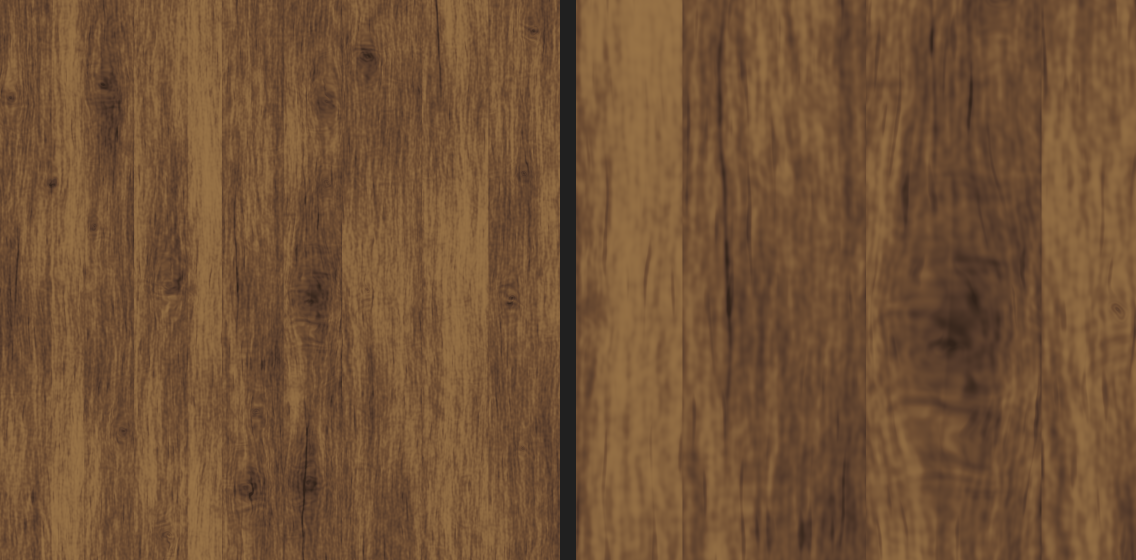
Left, the full canvas; right, a detail of the centre.
Reproduce this texture procedurally as a WebGL 1 fragment shader.

```glsl
precision highp float;

// Rustic brown timber: upright planks of uneven width, each with its own tone.
// Stretched gradient noise gives streaks, pores and arched growth lines, which
// bend around scattered knots; thin cracks and soft stains finish the surface.

uniform vec2 u_resolution;

const float PLANKS = 7.9;      // average planks across the canvas
const float KNOT_CELL = 0.25;  // height of the cell holding at most one knot
const vec3 DARK = vec3(0.325, 0.225, 0.165);
const vec3 MIDDLE = vec3(0.440, 0.308, 0.199);
const vec3 LIGHT = vec3(0.567, 0.424, 0.262);

float hash(vec2 p) {
  vec3 q = fract(vec3(p.xyx) * 0.1031);
  q += dot(q, q.yzx + 33.33);
  return fract((q.x + q.y) * q.z);
}

float cornerSlope(vec2 cell, vec2 offset) {
  float angle = 6.2832 * hash(cell);
  return dot(vec2(cos(angle), sin(angle)), offset);
}

// Gradient noise, roughly -0.7 to 0.7
float noise(vec2 p) {
  vec2 i = floor(p), f = fract(p), e = vec2(1.0, 0.0);
  vec2 s = f * f * f * (f * (f * 6.0 - 15.0) + 10.0);
  return mix(mix(cornerSlope(i, f), cornerSlope(i + e, f - e), s.x),
             mix(cornerSlope(i + e.yx, f - e.yx), cornerSlope(i + 1.0, f - 1.0), s.x), s.y);
}

float plankEdge(float i) {
  return (i + 0.42 * (hash(vec2(i, 3.7)) - 0.5)) / PLANKS;
}

// Plank at x: index, left edge, width
vec3 findPlank(float x) {
  float i = floor(x * PLANKS);
  if (x < plankEdge(i)) i -= 1.0;
  else if (x >= plankEdge(i + 1.0)) i += 1.0;
  float left = plankEdge(i);
  return vec3(i, left, plankEdge(i + 1.0) - left);
}

// Knots of one plank: sideways grain bend, dark core, stretched halo
vec3 knots(vec2 p, vec3 plank) {
  vec3 sum = vec3(0.0);
  vec2 warped = p + 0.009 * vec2(noise(p * 38.0), noise(p * 38.0 + 71.0));
  warped += 0.004 * vec2(noise(p * 95.0), noise(p * 95.0 + 37.0));
  for (int k = -1; k <= 1; k++) {
    float row = floor(p.y / KNOT_CELL) + float(k);
    vec2 seed = vec2(plank.x * 7.0 + 40.0, row * 5.0 + 11.0);
    float present = step(0.42, hash(seed));
    float size = hash(seed + 1.3);
    float radius = mix(0.006, 0.025, size * size);
    vec2 center = vec2(plank.y + plank.z * mix(0.2, 0.8, hash(seed + 2.1)),
                       (row + hash(seed + 3.4)) * KNOT_CELL);
    vec2 away = warped - center;
    float d = length(away / (radius * vec2(1.0, 0.9)));
    vec2 wide = away / (radius * vec2(1.7, 3.6));
    float halo = exp(-dot(wide, wide));
    float core = exp(-d * d) * (0.75 + 0.25 * sin(d * 11.0));
    sum += present * vec3(-0.75 * away.x * halo, core, halo);
  }
  return sum;
}

// Dark wandering split, present in some planks and broken along its length
float crack(vec2 p, vec3 plank) {
  float id = plank.x * 9.1 + 50.0;
  float x = plank.y + plank.z * mix(0.2, 0.8, hash(vec2(id, 1.0)));
  x += 0.016 * noise(vec2(p.y * 4.0, id)) + 0.004 * noise(vec2(p.y * 21.0, id));
  float strength = smoothstep(0.0, 0.3, noise(vec2(p.y * 2.6, id + 5.0)));
  strength *= step(0.4, hash(vec2(id, 8.0)));
  float d = abs(p.x - x);
  return strength * (exp(-d * d / 2.5e-6) + 0.3 * exp(-d / 0.006));
}

// Tone step where a plank is joined from two strips along a slightly wavy line
float stripTone(vec2 p, vec3 plank) {
  float id = plank.x * 3.3 + 20.0;
  float wave = 0.022 * noise(vec2(p.y * 3.0, id)) * step(0.5, hash(vec2(id, 6.0)));
  float joint = plank.y + plank.z * mix(0.3, 0.7, hash(vec2(id, 2.0))) + wave;
  float side = smoothstep(-0.0015, 0.0015, p.x - joint) - 0.5;
  return 0.75 * side * (hash(vec2(id, 4.0)) - 0.5);
}

// Arched growth lines: level lines of a tall, slow noise field
float growthLines(vec2 g) {
  float field = noise(g * vec2(9.0, 1.7)) + 0.06 * noise(g * vec2(30.0, 12.0));
  float line = sin(70.0 * field + 60.0 * g.x);
  return line * smoothstep(-0.25, 0.35, noise(g * vec2(8.0, 2.5) + 31.0));
}

float woodTone(vec2 p) {
  vec3 plank = findPlank(p.x);
  vec3 knot = knots(p, plank);
  vec2 g = p + vec2(knot.x + plank.x * 3.17 + 40.0, plank.x * 5.3 + 60.0);
  g.x += 0.012 * noise(g * vec2(7.0, 4.0)) + 0.002 * noise(g * vec2(20.0, 24.0));

  float tone = 0.595 + 0.30 * (hash(vec2(plank.x, 17.0)) - 0.5) + stripTone(p, plank);
  // Stains and streaks, from broad to fine
  tone += 0.40 * noise(g * vec2(8.0, 3.2)) + 0.24 * noise(g * vec2(19.0, 9.0));
  tone += 0.38 * noise(g * vec2(42.0, 2.8)) + 0.43 * noise(g * vec2(130.0, 6.0));
  tone += 0.42 * noise(g * vec2(235.0, 40.0)) + 0.11 * growthLines(g);
  tone += 0.26 * noise(g * vec2(240.0, 150.0) + 3.0);
  // Short dark pores and curly flecks around the knots
  tone -= 0.38 * smoothstep(0.28, 0.55, noise(g * vec2(190.0, 22.0) + 9.0));
  float curl = noise(vec2(g.x * 30.0, g.y * 80.0 + 5.0 * noise(g * 24.0)));
  tone += curl * (0.14 + 0.4 * min(knot.z, 1.0));

  tone -= 0.50 * knot.y + 0.15 * knot.z + 0.60 * crack(p, plank);
  float seam = min(p.x - plank.y, plank.y + plank.z - p.x);
  return tone - 0.16 * exp(-seam / 0.0015);
}

// Brown ramp with rounded highlights and shadows that keep their hue
vec3 woodColor(float tone) {
  float over = max(tone - 0.8, 0.0);
  float t = min(tone, 0.8) + 0.35 * (1.0 - exp(-over / 0.35));
  vec3 shade = DARK * (1.0 + 0.8 * clamp(t, -0.5, 0.0));
  return t < 0.5 ? mix(shade, MIDDLE, max(t, 0.0) * 2.0) : mix(MIDDLE, LIGHT, t * 2.0 - 1.0);
}

void main() {
  vec3 color = vec3(0.0);
  // Two samples across each pixel smooth the thin upright detail
  for (int k = 0; k < 2; k++) {
    vec2 shift = vec2(float(k) - 0.5, 0.0) * 0.5;
    color += 0.5 * woodColor(woodTone((gl_FragCoord.xy + shift) / u_resolution.y));
  }
  gl_FragColor = vec4(color, 1.0);
}
```
